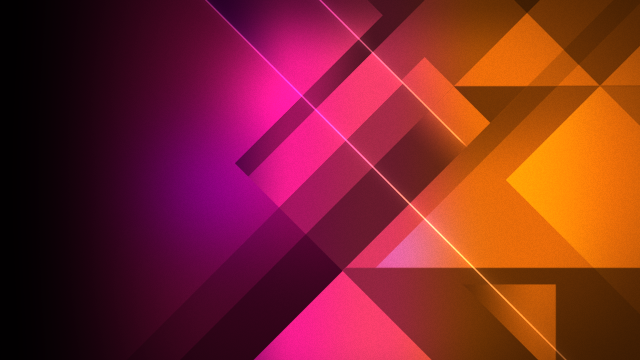
A WebGL 1 fragment shader for this background:

```glsl
precision highp float;
// Overlapping diagonal panels lit from black through magenta to amber.
// A smooth hue field is scaled by panel brightness; panels are cut along
// the two diagonals (sum and difference of x and y) and a few level edges.
uniform vec2 u_resolution;

// Antialiased step, positive side filled.
float edge(float v) {
  float w = 1.0 / u_resolution.y;
  return smoothstep(-w, w, v);
}

float band(float v, float lo, float hi) {
  return edge(v - lo) * edge(hi - v);
}

float glow(vec2 p, vec2 center, float radius) {
  vec2 q = (p - center) / radius;
  return exp(-dot(q, q));
}

float hash(vec2 cell) {
  return fract(sin(dot(cell, vec2(12.99, 78.23))) * 4375.85);
}

// Light colour of the panels from left to right.
vec3 panelHue(float x) {
  vec3 c = mix(vec3(0.45, 0.0, 0.42), vec3(1.0, 0.12, 0.58), smoothstep(0.6, 0.82, x));
  c = mix(c, vec3(1.0, 0.25, 0.43), smoothstep(0.8, 1.05, x));
  return mix(c, vec3(0.98, 0.45, 0.04), smoothstep(1.05, 1.35, x));
}

// Dark backdrop with purple and magenta glows.
vec3 backdrop(vec2 p) {
  vec3 c = mix(vec3(0.01, 0.0, 0.005), vec3(0.33, 0.03, 0.16), smoothstep(0.0, 0.62, p.x));
  c += vec3(0.1, -0.03, 0.25) * glow(p, vec2(0.6, 0.52), 0.2);
  c += vec3(0.55, 0.08, 0.34) * glow(p, vec2(0.8, 0.25), 0.17);
  c += vec3(0.4, 0.02, 0.25) * glow(p, vec2(0.9, 0.47), 0.28);
  return c;
}

// Brightness of the panels; s and d are the diagonal coordinates.
float panelShade(vec2 p, float s, float d) {
  float upper = edge(0.239 - p.y);
  float lower = 1.0 - upper;
  float k = mix(0.48, 0.68, smoothstep(0.0, 0.18, p.y));

  // Top wedge and the narrow shadow beside it.
  float wedge = mix(0.4, 0.97, smoothstep(-0.02, 0.2, p.y) * smoothstep(0.5, 0.85, p.x));
  k = mix(k, mix(0.62, 0.3, smoothstep(0.85, 1.05, p.x)), edge(1.18 - s));
  k = mix(k, wedge, edge(1.106 - s) * edge(1.021 - d));

  // Three stripes crossing the centre.
  float center = edge(0.889 - d);
  k = mix(k, 0.97, center * band(s, 1.18, 1.352));
  k = mix(k, 0.65, center * band(s, 1.352, 1.5));
  k = mix(k, 0.41, center * band(s, 1.5, 1.704));

  // Soft orange wedge and the shadow triangle to its right.
  float warm = smoothstep(0.74, 1.0, d) * edge(1.021 - d);
  k = mix(k, 0.95, warm * band(s, 1.5, 1.704));
  k = mix(k, 0.95, warm * edge(d - 0.889) * band(s, 1.338, 1.5));
  k = mix(k, 0.47, lower * edge(d - 1.021) * band(s, 1.5, 1.704));

  // Upper right triangle, its stripe and the darker corner.
  float corner = edge(d - 1.428);
  k = mix(k, 0.95, upper * edge(s - 1.5));
  k = mix(k, 0.8, upper * band(s, 1.704, 1.787));
  k = mix(k, mix(0.32, 0.56, edge(s - 1.5)), corner * upper);
  k = mix(k, 0.48, corner * upper * band(s, 1.704, 1.787));
  k = mix(k, 0.95, corner * upper * edge(s - 1.905));

  // Large triangle with a shaded border, then the amber diamond.
  k = mix(k, mix(0.5, 0.88, smoothstep(0.24, 0.65, p.y)), lower * edge(s - 1.704));
  k = mix(k, mix(0.64, 0.93, smoothstep(0.25, 0.52, p.y)), lower * edge(s - 1.787));
  k = mix(k, mix(1.03, 0.78, corner), lower * edge(s - 1.905) * edge(d - 0.905));

  // Shaded floor, small triangle and bright bottom triangle.
  float base = mix(0.58, 0.4, smoothstep(1.05, 1.5, p.x)) + 0.06 * edge(d - 0.905);
  k = mix(k, base, edge(p.y - 0.744) * edge(s - 1.704));
  float small = edge(p.y - 0.79) * edge(1.544 - p.x) * edge(d - 0.495);
  k = mix(k, mix(0.42, 0.83, smoothstep(1.28, 1.5, p.x)), small);
  return mix(k, 0.98, edge(s - 1.704) * edge(0.199 - d));
}

// Thin bright ray along one diagonal, with a faint halo.
float ray(float offset) {
  float r = abs(offset) * 0.707;
  return smoothstep(0.0035, 0.0005, r) + 0.18 * exp(-r * 90.0);
}

void main() {
  vec2 p = gl_FragCoord.xy / u_resolution.y;
  p.y = 1.0 - p.y;
  float s = p.x + p.y;
  float d = p.x - p.y;

  // Backdrop with stripes continuing into the dark.
  vec3 dark = backdrop(p);
  dark *= 1.0 - 0.2 * band(s, 1.352, 1.5) - 0.45 * band(s, 1.5, 1.704);

  // Panel light with amber and lilac accents.
  float diamond = edge(s - 1.905) * band(d, 0.905, 1.428);
  vec3 hue = panelHue(p.x);
  hue += vec3(0.03, 0.17, -0.02) * diamond * smoothstep(1.75, 1.4, p.x);
  hue += vec3(0.0, 0.16, 0.3) * edge(s - 1.787) * edge(0.744 - p.y) * glow(p, vec2(1.11, 0.7), 0.15);
  vec3 lit = hue * panelShade(p, s, d);
  float panels = max(edge(d - 0.572), edge(d - 0.199) * edge(s - 1.106));
  vec3 color = mix(dark, lit, max(panels, edge(s - 1.704)));

  // Two glowing rays.
  vec3 rayColor = mix(vec3(0.9, 0.3, 0.75), vec3(1.0, 0.65, 0.4), smoothstep(0.85, 1.2, p.x));
  float strength = 0.35 + 0.4 * glow(p, vec2(1.15, 0.58), 0.4);
  color += rayColor * strength * ray(d - 0.572);
  color += rayColor * 0.5 * ray(d - 0.889) * smoothstep(0.415, 0.38, p.y);

  // Corner falloff and fine grain.
  float falloff = length((p - vec2(0.95, 0.5)) / vec2(1.0, 0.7));
  color *= 1.0 - 0.4 * smoothstep(0.6, 1.15, falloff);
  color *= 0.97 + 0.06 * hash(floor(p * 432.0));
  gl_FragColor = vec4(clamp(color, 0.0, 1.0), 1.0);
}
```
